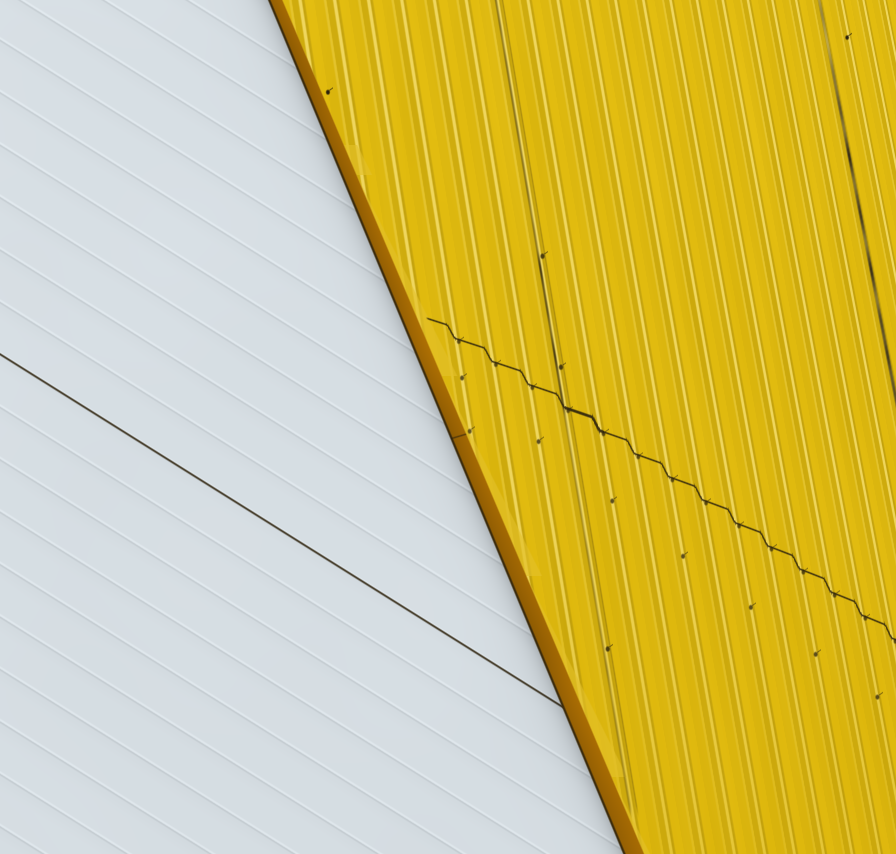
Reproduce this texture procedurally as a Shadertoy shader.

```glsl
// Two clad walls: pale grooved panels and ribbed yellow sheet, split by a slanted ochre trim.
#define PALE vec3(0.842, 0.872, 0.892)
#define YELLOW vec3(0.858, 0.712, 0.055)
#define HIGHLIGHT vec3(0.95, 0.86, 0.42)
#define OCHRE vec3(0.60, 0.385, 0.01)
#define INK vec3(0.17, 0.13, 0.05)
#define EDGE_X 0.3138
#define EDGE_SLOPE 0.416
#define GROOVE_SLOPE 0.627
#define GROOVE_GAP 0.0614
#define RIB_GAP 0.03615
#define RIB_SHRINK 0.000396
#define RIB_SLOPE 0.166

float px;

vec2 hash2(vec2 c) {
    vec2 q = vec2(dot(c, vec2(127.1, 311.7)), dot(c, vec2(269.5, 183.3)));
    return fract(sin(q) * 43758.5) * 2.0 - 1.0;
}

float gradientNoise(vec2 p) {
    vec2 i = floor(p), f = fract(p), u = f * f * (3.0 - 2.0 * f);
    vec2 e = vec2(1.0, 0.0);
    float a = dot(hash2(i), f), b = dot(hash2(i + e), f - e);
    float c = dot(hash2(i + e.yx), f - e.yx), d = dot(hash2(i + 1.0), f - 1.0);
    return mix(mix(a, b, u.x), mix(c, d, u.x), u.y);
}

float stroke(float d, float halfWidth) {
    return 1.0 - smoothstep(halfWidth - px, halfWidth + px, abs(d));
}

float span(float x, float a, float b) {
    return smoothstep(a - 0.01, a + 0.01, x) * (1.0 - smoothstep(b - 0.01, b + 0.01, x));
}

// Rib k fans out slightly: position at height y, and its inverse.
float ribX(float k, float y) {
    return 0.5825 + k * (RIB_GAP - RIB_SHRINK * k) + y * (RIB_SLOPE + 0.0022 * k);
}

float ribIndex(vec2 p) {
    float b = RIB_GAP + 0.0022 * p.y, c = p.x - 0.5825 - RIB_SLOPE * p.y;
    return 2.0 * c / (b + sqrt(max(b * b - 4.0 * RIB_SHRINK * c, 0.0)));
}

// Small hooked fastener: a dot with a short tick.
float fastener(vec2 p, vec2 c, float r) {
    vec2 q = p - c;
    float dotMark = stroke(length(q * vec2(1.0, 0.8)), r);
    float tick = stroke(q.y + q.x * 0.7 + 0.001, 0.0007) * step(abs(q.x - 0.002), 0.004);
    return max(dotMark, tick * 0.7);
}

vec3 paleWall(vec2 p, float edge) {
    vec3 col = PALE + 0.012 * (0.5 - p.y) + 0.008 * gradientNoise(p * 5.0);
    float g = (p.y - 0.4147 - GROOVE_SLOPE * p.x) / 1.18;
    float gap = GROOVE_GAP / 1.18;
    float d = g - gap * round(g / gap);
    col += 0.04 * stroke(d + 0.0014, 0.0012) - 0.055 * stroke(d - 0.0008, 0.0010);
    col -= 0.012 * smoothstep(0.018, 0.0, d) * step(0.0, d);
    col = mix(col, INK + 0.06, 0.95 * stroke(g, 0.0011));
    // Soft shade beside the trim
    return col * (1.0 - 0.15 * exp(edge / 0.011) - 0.035 * exp(edge / 0.035));
}

vec3 yellowWall(vec2 p, float fromTrim) {
    float k = ribIndex(p), cell = floor(k), t = k - cell;
    float near = k - round(k), w = RIB_GAP;
    vec3 col = YELLOW + vec3(0.016, 0.018, 0.01) * (0.5 - p.y);
    col += 0.022 * gradientNoise(vec2(k * 1.5, p.y * 4.0));
    col *= 1.0 - 0.06 * span(t, 0.76, 0.96) + 0.025 * span(t, 0.08, 0.4);
    // Rib folds
    float fade = mix(0.85, 0.45, smoothstep(0.5, 1.0, p.y));
    col = mix(col, HIGHLIGHT, fade * stroke(near * w, 0.0018));
    col = mix(col, HIGHLIGHT, 0.4 * fade * stroke((t - 0.72) * w, 0.0013));
    col *= 1.0 - 0.12 * stroke((near - 0.09) * w, 0.0014);
    // Bright sheet ends against the trim
    float wedge = 0.017 * fract((p.y + 0.03) / 0.235) * step(0.17, p.y);
    col = mix(col, vec3(0.89, 0.755, 0.16), 0.65 * (1.0 - smoothstep(wedge - px, wedge + px, fromTrim)));
    // Sheet seams
    float rough = 0.75 + 0.5 * gradientNoise(vec2(k, p.y * 30.0));
    float firstSeam = 0.55 * span(p.y, -0.1, 0.3) + 0.85 * span(p.y, 0.3, 0.48) + 0.35 * span(p.y, 0.48, 0.95);
    col = mix(col, INK, firstSeam * rough * stroke((k + 0.05) * w, 0.0013));
    col = mix(col, INK, 0.3 * span(p.y, -0.1, 0.95) * stroke((k - 0.16) * w, 0.0008));
    float lastSeam = 0.45 + 0.5 * smoothstep(0.05, 0.15, p.y);
    col = mix(col, INK, lastSeam * rough * stroke((k - 12.0) * w * 0.7, 0.0016));
    // Stepped lap joint
    float stair = cell + 0.5 * t + 0.5 * smoothstep(0.78, 1.0, t);
    float d = p.y - 0.4775 - 0.027 * stair;
    d /= max(length(vec2(dFdx(d), dFdy(d))) / px, 0.5);
    float heavy = 0.0009 + 0.0007 * span(k, 0.0, 1.1);
    col = mix(col, INK, 0.9 * smoothstep(-3.8, -3.7, k) * stroke(d, heavy));
    // Fasteners below the joint: one per rib, then a sparser row
    float marks = 0.0;
    for (float i = -3.0; i < 11.0; i++) {
        float y = 0.481 + 0.027 * i;
        marks = max(marks, 0.7 * fastener(p, vec2(ribX(i, y) + 0.003, y), 0.0021));
    }
    for (float i = -3.0; i < 10.0; i += 2.0) {
        float y = 0.5525 + i * (0.0348 - 0.00061 * i);
        marks = max(marks, 0.75 * fastener(p, vec2(ribX(i, y), y), 0.0022));
    }
    for (float i = 0.0; i < 3.0; i++) {
        float y = 0.30 + 0.13 * i + 0.102 * i * (i - 1.0) * 0.5 * 1.96;
        marks = max(marks, 0.8 * fastener(p, vec2(ribX(0.0, y) + 0.003, y), 0.0024));
    }
    marks = max(marks, fastener(p, vec2(0.384, 0.108), 0.0022));
    marks = max(marks, fastener(p, vec2(0.992, 0.044), 0.0020));
    marks = max(marks, 0.7 * fastener(p, vec2(0.550, 0.505), 0.0022));
    return mix(col, INK, marks);
}

void mainImage(out vec4 fragColor, in vec2 fragCoord) {
    px = 1.0 / iResolution.y;
    vec2 p = vec2(fragCoord.x, iResolution.y - fragCoord.y) * px;
    float edge = (p.x - EDGE_X - EDGE_SLOPE * p.y) * 0.923;
    float trimWidth = 0.0155 + 0.007 * p.y;
    vec3 pale = paleWall(p, min(edge, 0.0));
    vec3 yellow = yellowWall(p, edge - trimWidth);
    // Trim with dark outer lip and a cross joint
    vec3 trim = OCHRE * (0.94 + 0.14 * edge / trimWidth + 0.12 * gradientNoise(p * 9.0));
    trim = mix(trim, INK, 0.85 * stroke(edge - 0.0008, 0.0018));
    trim = mix(trim, INK, 0.6 * stroke(p.y - 0.511 + 0.3 * (p.x - 0.537), 0.0009));
    vec3 col = mix(pale, trim, smoothstep(-px, px, edge));
    col = mix(col, yellow, smoothstep(-px, px, edge - trimWidth));
    fragColor = vec4(clamp(col, 0.0, 1.0), 1.0);
}
```
